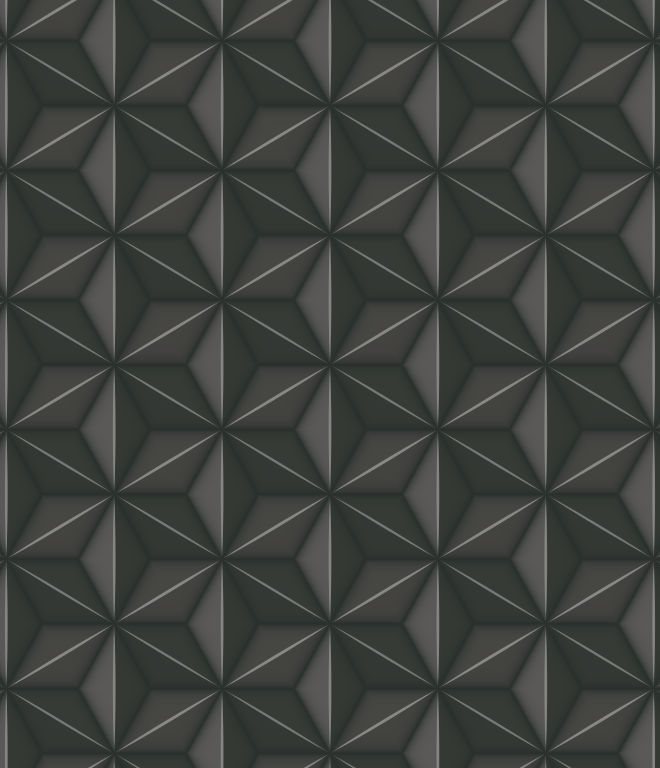
Give the GLSL for this pattern, as a Shadertoy shader.

```glsl
// Dark relief of six-pointed stars: a triangular lattice whose triangles are
// each cut into three facets that meet in shaded creases at the centroid.
// Barycentric weights give the facet, its crease shadow and its bright ridge.

#define COLUMN_STEP 0.1405              // lattice spacing, in canvas heights
#define ROW_STEP 0.1687
#define STAR_CENTER vec2(0.0, 0.0251)   // one star, from the canvas middle
#define RIDGE_HALF_WIDTH 0.0135         // in column steps, at mid ridge
#define CREASE_SOFTNESS 0.075
#define LIGHT_FACET vec3(0.355, 0.350, 0.345)
#define MID_FACET vec3(0.272, 0.270, 0.260)
#define DARK_FACET vec3(0.206, 0.224, 0.206)
#define CREASE_COLOR vec3(0.160, 0.184, 0.168)
#define RIDGE_COLOR vec3(0.530, 0.535, 0.525)

// Weights of a lattice triangle; each is zero on the vertical (x),
// rising (y) or falling (z) edge. side is +1 left of the vertical edge.
vec3 triangleWeights(vec2 p, out float side) {
    vec2 cell = fract(vec2(p.x, p.y - 0.5 * p.x));
    side = cell.x + cell.y > 1.0 ? 1.0 : -1.0;
    if (side > 0.0) cell = 1.0 - cell;
    return vec3(cell, 1.0 - cell.x - cell.y);
}

void mainImage(out vec4 fragColor, in vec2 fragCoord) {
    vec2 uv = (fragCoord - 0.5 * iResolution.xy) / iResolution.y - STAR_CENTER;
    float pixel = 1.0 / (iResolution.y * COLUMN_STEP);

    float side;
    vec3 w = triangleWeights(uv / vec2(COLUMN_STEP, ROW_STEP), side);
    float ridgeDist = min(w.x, min(w.y, w.z));
    float largest = max(w.x, max(w.y, w.z));
    float middle = 1.0 - ridgeDist - largest;
    float creaseDist = middle - ridgeDist;

    // Facet tone by ridge direction, blended across the ridge
    float lit = clamp(0.5 + side * ridgeDist / pixel, 0.0, 1.0);
    vec3 facet;
    float ridgeStrength;
    if (ridgeDist == w.x) {
        facet = mix(DARK_FACET, LIGHT_FACET, lit);
        ridgeStrength = 0.95;
    } else if (ridgeDist == w.y) {
        facet = MID_FACET * mix(1.02, 0.97, lit);
        ridgeStrength = 1.0;
    } else {
        facet = DARK_FACET * mix(0.99, 1.04, lit);
        ridgeStrength = 0.8;
    }

    // Soft shadow gathered in the creases
    vec3 color = mix(facet, CREASE_COLOR, exp(-creaseDist / CREASE_SOFTNESS));

    // Ridge highlight, a sliver that tapers to a point at both stars
    float halfWidth = RIDGE_HALF_WIDTH * ridgeStrength * 4.0 * middle * largest;
    float ridge = clamp(0.5 + (halfWidth - ridgeDist) / pixel, 0.0, 1.0);
    ridge *= min(1.0, 2.0 * halfWidth / pixel);
    color = mix(color, RIDGE_COLOR, ridge * ridgeStrength);

    fragColor = vec4(color, 1.0);
}
```
